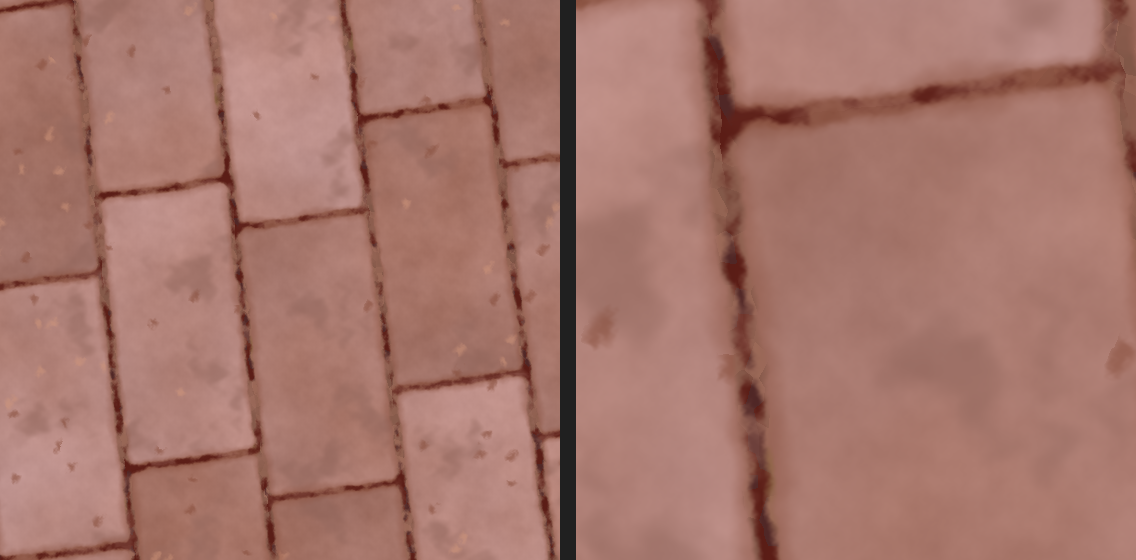
Left: the whole. Right: its middle third, enlarged.
Give the GLSL for this texture, as a three.js fragment shader.

```glsl
// Weathered pink-red brick paving in tilted, staggered columns with broken gritty joints.
varying vec2 vUv;

const float TILT = 0.118;
const vec2 BRICK = vec2(0.243, 0.488);      // column pitch, brick length
const vec2 GAP = vec2(0.0082, 0.0068);      // half widths of the joints
const vec3 PALE = vec3(0.745, 0.562, 0.535);
const vec3 CLAY = vec3(0.625, 0.430, 0.378);
const vec3 RUST = vec3(0.540, 0.315, 0.245);
const vec3 MAROON = vec3(0.345, 0.100, 0.075);
const vec3 SHADE = vec3(0.300, 0.140, 0.140);
const vec3 GRIT = vec3(0.600, 0.440, 0.375);
const vec3 MOSS = vec3(0.500, 0.390, 0.180);
const vec3 FLECK = vec3(0.820, 0.590, 0.480);

float hash(vec2 p) {
  return fract(sin(dot(p, vec2(127.1, 311.7))) * 4375.85);
}

mat2 rotation(float a) {
  return mat2(cos(a), -sin(a), sin(a), cos(a));
}

// Layered warped sines, about -1 to 1
float ripple(vec2 p) {
  float sum = 0.0;
  float amp = 0.5;
  for (int i = 0; i < 5; i++) {
    p = mat2(0.8, 0.6, -0.6, 0.8) * p * 1.8 + 1.7;
    sum += amp * sin(p.x + 1.6 * sin(p.y));
    amp *= 0.62;
  }
  return sum;
}

// Cellular noise: distance to the nearest point, and that cell's random value
vec2 cellular(vec2 p) {
  vec2 base = floor(p);
  vec2 best = vec2(9.0, 0.0);
  for (int y = -1; y <= 1; y++) {
    for (int x = -1; x <= 1; x++) {
      vec2 cell = base + vec2(float(x), float(y));
      vec2 point = cell + vec2(hash(cell), hash(cell + 37.0));
      float dist = length(p - point);
      if (dist < best.x) best = vec2(dist, hash(cell + 71.0));
    }
  }
  return best;
}

float roundedBox(vec2 p, vec2 halfSize, float radius) {
  vec2 q = abs(p) - halfSize + radius;
  return length(max(q, 0.0)) + min(max(q.x, q.y), 0.0) - radius;
}

// Lengthwise shift of each column
float stagger(float column) {
  return -0.002 + 0.0275 * column + 0.126 * mod(column, 2.0)
    - 0.014 * sin(column * 1.5708);
}

vec3 brickColor(vec2 p, vec2 id) {
  float tone = 0.50 + 0.40 * cos(1.3 * (id.x - 2.0) + 2.0 * (1.0 - id.y))
    + 0.15 * (hash(id) - 0.5);
  vec2 q = p + id * 3.1;
  vec3 color = mix(CLAY, PALE, clamp(tone + 0.32 * ripple(q * 4.5), 0.0, 1.1));
  color += 0.016 * ripple(q * 18.0) + 0.010 * ripple(q * 60.0);

  // Warm and cool drift, smoky stains
  color += vec3(0.008, -0.004, -0.014) * ripple(q * 3.0 + 7.0);
  float stain = smoothstep(0.35, 1.0, ripple(q * 9.0 + 4.0));
  color = mix(color, vec3(0.56, 0.39, 0.35), 0.5 * stain);

  // Few pale flecks and dark pits
  vec2 spot = cellular(p * 30.0 + 0.2 * ripple(p * 50.0));
  float size = smoothstep(0.38, 0.05, spot.x);
  color = mix(color, FLECK, 0.5 * size * step(0.96, spot.y));
  return mix(color, RUST, 0.6 * size * step(spot.y, 0.05));
}

// Loose grit with an intermittent dark crack along the middle
vec3 jointColor(vec2 p, float d, float upright, float corner) {
  vec2 pebble = cellular(p * vec2(95.0, 70.0));
  float patches = ripple(p * 17.0 + 2.0);
  float grain = ripple(p * 60.0);
  vec3 color = mix(RUST, GRIT * (0.8 + 0.3 * pebble.y), mix(0.1, 0.6, upright));
  float moss = upright * smoothstep(0.75, 1.0, ripple(p * 7.0 + 9.0));
  color = mix(color, MOSS, 0.5 * moss);
  float crack = smoothstep(0.0, 0.007, d + 0.0025 * grain - 0.0008 * upright);
  float open = smoothstep(-0.55, 0.45, patches + 0.35 * grain + 0.5 * corner + 0.3 - 0.35 * upright);
  vec3 dark = mix(MAROON, SHADE, upright * step(0.75, pebble.y));
  return mix(color, dark, 0.95 * crack * open);
}

void main() {
  // Tilted, slightly fanned layout with ragged edges
  vec2 p = rotation(TILT) * vUv;
  vec2 q = p + 0.0022 * vec2(ripple(p * 13.0), ripple(p * 13.0 + 5.0));
  q += 0.0020 * vec2(ripple(p * 45.0), ripple(p * 45.0 + 8.0));
  q.x -= 0.03 * (p.x - 0.5) * (0.5 - vUv.y);
  float column = floor(q.x / BRICK.x);
  float across = q.x - (column + 0.5) * BRICK.x;
  float along = (q.y - 0.018 * across - stagger(column)) / BRICK.y;
  vec2 id = vec2(column, floor(along));
  vec2 local = vec2(across, (fract(along) - 0.5) * BRICK.y);

  // Slightly uneven bricks
  local = rotation(0.010 * (hash(id + 5.0) - 0.5)) * local;
  vec2 halfSize = 0.5 * BRICK - GAP - 0.0015 * hash(id + 11.0);
  float d = roundedBox(local, halfSize, 0.012);
  vec2 excess = abs(local) - halfSize;
  float upright = smoothstep(-0.006, 0.006, excess.x - excess.y);
  float corner = smoothstep(-0.035, 0.0, min(excess.x, excess.y));

  // Dust fills some stretches of joint
  float packing = hash(vec2(column, floor(along + 0.5)) + 23.0);
  float strength = mix(1.0 - 0.35 * packing * packing, 1.0, upright);
  strength *= mix(0.65, 1.0, smoothstep(-0.7, 0.1, ripple(p * 26.0 + 6.0)));

  // Rusty dirt creeps in unevenly from the edges
  vec3 color = brickColor(p, id);
  float reach = 0.012 + 0.007 * ripple(p * 15.0 + 3.0);
  color = mix(color, RUST, 0.45 * smoothstep(-reach, 0.003, d));
  float joint = smoothstep(-0.002, 0.0035, d) * strength;
  color = mix(color, jointColor(p, d, upright, corner), joint);
  gl_FragColor = vec4(color, 1.0);
}
```
